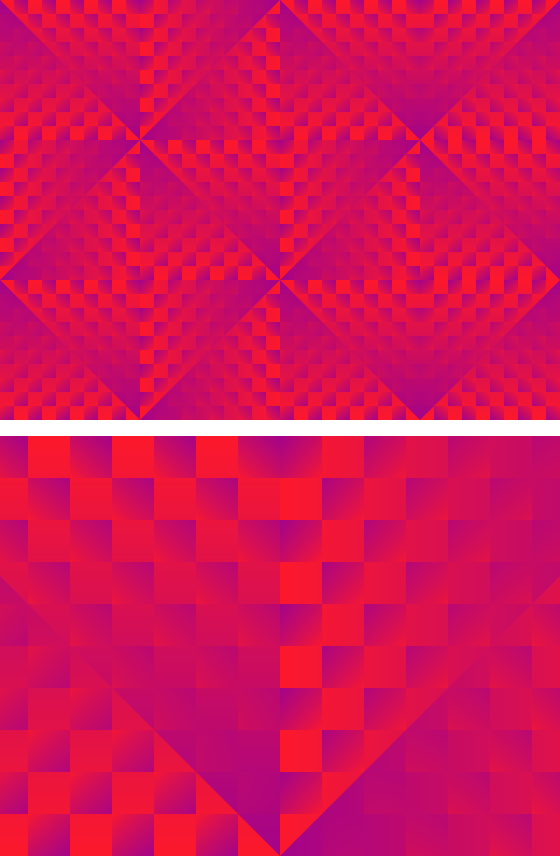
Top: the whole. Bottom: its middle third, enlarged.
A Shadertoy shader for this pattern:

```glsl
#define TILES_DOWN 3.0
#define CELLS_PER_TILE 10.0
#define RED vec3(0.99, 0.096, 0.17)
#define PURPLE vec3(0.64, 0.012, 0.54)
#define CELL_CURVE 0.75
#define SAMPLES 3

// Turn or mirror the tile so that its diagonal always falls to the right
vec2 orientTile(vec2 p, vec2 tile) {
    bool falling = mod(tile.x + tile.y, 2.0) < 0.5;
    bool mirrored = mod(tile.x, 4.0) > 2.5 && mod(tile.y, 2.0) < 0.5;
    if (falling) return p;
    return mirrored ? vec2(1.0 - p.x, p.y) : vec2(p.y, 1.0 - p.x);
}

// Blend amount from red (0) to purple (1)
float patternShade(vec2 position) {
    vec2 tile = floor(position);
    vec2 p = orientTile(position - tile, tile);

    // Opposed gradients in the two triangles of the tile
    bool upper = p.x + p.y > 1.0;
    float broad = upper ? 1.0 - p.y : p.y;

    // Checkered cells: odd ones keep the broad gradient
    vec2 cell = floor(p * CELLS_PER_TILE);
    if (mod(cell.x + cell.y, 2.0) > 0.5) return broad;

    // Even ones carry a slanted gradient that fades towards purple
    vec2 local = fract(p * CELLS_PER_TILE);
    float rise = upper ? local.y : 1.0 - local.y;
    float slanted = pow(0.5 * (local.x + rise), CELL_CURVE);
    return mix(slanted, broad, broad);
}

void mainImage(out vec4 fragColor, in vec2 fragCoord) {
    // Average a grid of samples to smooth the edges
    float shade = 0.0;
    for (int j = 0; j < SAMPLES; j++) {
        for (int i = 0; i < SAMPLES; i++) {
            vec2 offset = (vec2(i, j) + 0.5) / float(SAMPLES) - 0.5;
            shade += patternShade((fragCoord + offset) / iResolution.y * TILES_DOWN);
        }
    }
    shade /= float(SAMPLES * SAMPLES);
    fragColor = vec4(mix(RED, PURPLE, shade), 1.0);
}
```
